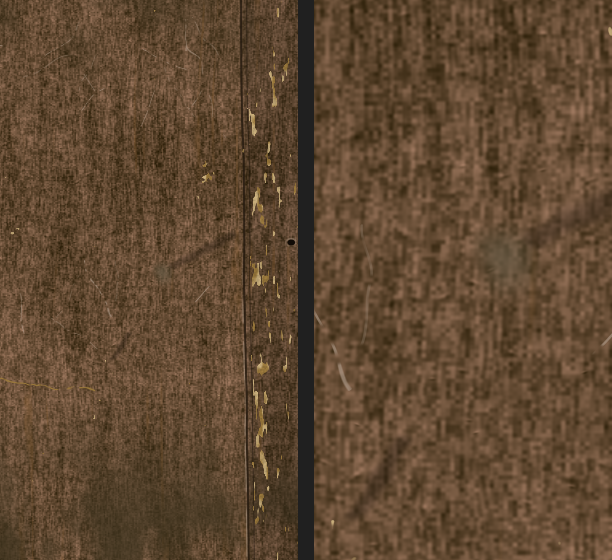
Left, the full canvas; right, a detail of the centre.
Write a WebGL 1 fragment shader that draws this texture.

```glsl
precision highp float;
// Weathered brown wooden door: fibrous vertical grain, small dents and pale scratches,
// with a plank seam on the right and flakes of old yellow paint beside it.
// Layered value noise makes the wood; hashed cells and segments place the damage.
uniform vec2 u_resolution;

const vec3 WOOD = vec3(0.385, 0.288, 0.195);
const vec3 WOOD_STEP = vec3(0.085, 0.066, 0.064);
const vec3 GRIME = vec3(0.235, 0.195, 0.115);
const vec3 SHADOW = vec3(0.13, 0.09, 0.05);
const vec3 RUST = vec3(0.51, 0.35, 0.18);
const vec3 SCRATCH = vec3(0.66, 0.58, 0.51);
const vec3 OCHRE = vec3(0.60, 0.47, 0.23);
const vec3 CREAM = vec3(0.79, 0.69, 0.49);
const float GRAIN_CONTRAST = 1.4;
const float SEAM_TOP = 0.430;
const float SEAM_BOTTOM = 0.443;
const float DENT_CELL = 0.021;
const float DENT_SHARE = 0.38;
const int SCRATCH_COUNT = 20;

float hash(vec2 p) {
  vec3 q = fract(p.xyx * 0.1031);
  q += dot(q, q.yzx + 33.33);
  return fract((q.x + q.y) * q.z);
}

float noise(vec2 p) {
  vec2 i = floor(p), f = fract(p);
  f = f * f * (3.0 - 2.0 * f);
  return mix(mix(hash(i), hash(i + vec2(1, 0)), f.x),
             mix(hash(i + vec2(0, 1)), hash(i + vec2(1, 1)), f.x), f.y);
}

float fbm(vec2 p) {
  float sum = 0.0, amp = 0.53;
  for (int i = 0; i < 4; i++) {
    sum += amp * noise(p);
    p = p * 2.03 + 17.3;
    amp *= 0.5;
  }
  return sum;
}

float segment(vec2 p, vec2 a, vec2 b) {
  vec2 ab = b - a;
  return length(p - a - ab * clamp(dot(p - a, ab) / dot(ab, ab), 0.0, 1.0));
}

// Soft line of half width w around distance d
float line(float d, float w, float px) {
  return 1.0 - smoothstep(w - 0.5 * px, w + 0.8 * px, abs(d));
}

// Signed relief of flat dents: lit upper lip, dark lower lip
float dents(vec2 p) {
  float relief = 0.0;
  vec2 cell = floor(p / DENT_CELL);
  for (int j = -1; j <= 1; j++) for (int i = -1; i <= 1; i++) {
    vec2 c = cell + vec2(i, j);
    vec2 o = (c + vec2(hash(c + 3.1), hash(c + 8.7))) * DENT_CELL;
    float size = mix(0.0015, 0.0055, hash(c + 21.0));
    vec2 d = (p - o) / size;
    d.y = d.y * 2.0 + d.x * (hash(c + 5.0) - 0.5) * 1.6;
    float on = step(hash(c + 40.0), DENT_SHARE);
    relief += on * d.y * exp(-dot(d, d)) * 2.3;
  }
  return relief;
}

// Broken, wandering hairlines, most of them in the upper left
float scratches(vec2 p, float px) {
  float marks = 0.0;
  vec2 q = p + 0.018 * (vec2(noise(p * 28.0), noise(p * 28.0 + 9.0)) - 0.5);
  for (int i = 0; i < SCRATCH_COUNT; i++) {
    float k = float(i) * 3.7;
    float high = step(0.2, hash(vec2(k, 6.0)));
    vec2 a = vec2(0.4 * hash(vec2(k, 1.0)), 0.35 + 0.15 * hash(vec2(k, 2.0)));
    a.y += high * (0.33 + 0.15 * hash(vec2(k, 7.0)));
    float angle = 0.5 + 2.3 * hash(vec2(k, 3.0));
    float reach = mix(0.025, 0.13, hash(vec2(k, 4.0)));
    vec2 b = a + reach * vec2(cos(angle), sin(angle));
    marks = max(marks, line(segment(q, a, b), 0.0006, px) * mix(0.4, 1.0, hash(vec2(k, 5.0))));
  }
  return marks * smoothstep(0.25, 0.65, noise(p * 170.0));
}

void main() {
  vec2 p = gl_FragCoord.xy / u_resolution.y;
  float px = 1.0 / u_resolution.y;
  vec2 bent = p + vec2(0.012 * (noise(p * vec2(9.0, 5.0)) - 0.5), 0.0);

  // Wood: fibres, pores, long streaks, broad stains
  float tone = 1.5 * (noise(bent * vec2(390.0, 85.0)) - 0.5)
             + 1.5 * (noise(p * vec2(350.0, 400.0)) - 0.5)
             + 0.9 * (noise(bent * vec2(85.0, 5.0)) - 0.5)
             + 0.7 * (noise(p * vec2(75.0, 150.0)) - 0.5)
             + 1.4 * (fbm(p * vec2(9.0, 7.0)) - 0.5);
  vec3 col = WOOD + WOOD_STEP * (tone * GRAIN_CONTRAST + 0.9 * dents(p));
  float rust = smoothstep(0.80, 0.97, noise(bent * vec2(120.0, 4.0) + 31.0));
  col = mix(col, RUST, 0.5 * rust * noise(p * vec2(200.0, 60.0)));
  float grime = smoothstep(0.34, 0.0, p.y) + 0.5 * smoothstep(0.8, 1.0, p.y);
  col = mix(col, GRIME, 0.75 * grime * smoothstep(0.3, 0.7, fbm(p * vec2(14.0, 9.0) + 5.0)));

  // Dark rubbed smears and a grey scuff
  vec2 q = p + 0.03 * (vec2(fbm(p * 18.0), fbm(p * 18.0 + 4.0)) - 0.5);
  float smear = smoothstep(0.012, 0.002, segment(q, vec2(0.31, 0.525), vec2(0.41, 0.575)));
  smear = max(smear, smoothstep(0.008, 0.001, segment(q, vec2(0.205, 0.355), vec2(0.235, 0.395))));
  col = mix(col, SHADOW, 0.38 * smear);
  float scuff = smoothstep(0.03, 0.0, length(q - vec2(0.29, 0.51)));
  col = mix(col, vec3(0.40, 0.36, 0.28), 0.6 * scuff);

  // Scratches and one long crack
  col = mix(col, SCRATCH, 0.75 * scratches(p, px));
  float crack = line(segment(q, vec2(0.0, 0.32), vec2(0.17, 0.304)), 0.0009, px);
  col = mix(col, OCHRE, crack * smoothstep(0.2, 0.6, noise(p * 130.0)));

  // Seam between the planks
  float d = p.x - mix(SEAM_BOTTOM, SEAM_TOP, p.y) - 0.003 * (noise(vec2(p.y * 14.0, 2.0)) - 0.5);
  col *= 1.0 - 0.12 * smoothstep(0.0, 0.006, d);
  col = mix(col, SHADOW, 0.8 * line(d, 0.0016, px) + 0.55 * line(d - 0.010, 0.0008, px));
  float lit = line(d + 0.003, 0.0007, px) * smoothstep(0.56, 0.46, p.y);
  col = mix(col, SCRATCH, 0.65 * lit * smoothstep(0.1, 0.5, noise(vec2(p.y * 60.0, 8.0))));

  // Flaking paint: long chips right of the seam, a few blunt patches to its left
  float right = smoothstep(0.006, 0.012, d);
  vec2 stretch = mix(vec2(90.0, 105.0), vec2(135.0, 38.0), right);
  float chip = 0.5 * noise(p * stretch) + 0.27 * noise(p * stretch * 2.3 + 7.0)
             + 0.23 * noise(p * vec2(30.0, 9.0) + 3.0);
  float patches = exp(-dot(p - vec2(0.37, 0.69), p - vec2(0.37, 0.69)) / 0.0025);
  float limit = mix(0.87 - 0.17 * patches, 0.64 + 1.1 * max(d - 0.02, 0.0), right);
  limit += 0.07 * right * smoothstep(0.85, 0.95, p.y);
  float paint = smoothstep(limit, limit + 0.035, chip);
  vec3 paintCol = mix(OCHRE, CREAM, smoothstep(0.35, 0.75, noise(p * vec2(110.0, 60.0) + 50.0)));
  col = mix(col, paintCol * (0.9 + 0.2 * noise(p * 380.0)), 0.9 * paint);

  // Nail hole with a worn rim
  float hole = length((p - vec2(0.520, 0.567)) * vec2(1.0, 1.3));
  col = mix(col, SCRATCH, 0.5 * line(hole - 0.009, 0.0015, px) * noise(p * 150.0));
  col = mix(col, SHADOW * 0.5, line(hole, 0.0065, px));
  gl_FragColor = vec4(clamp(col, 0.0, 1.0), 1.0);
}
```
